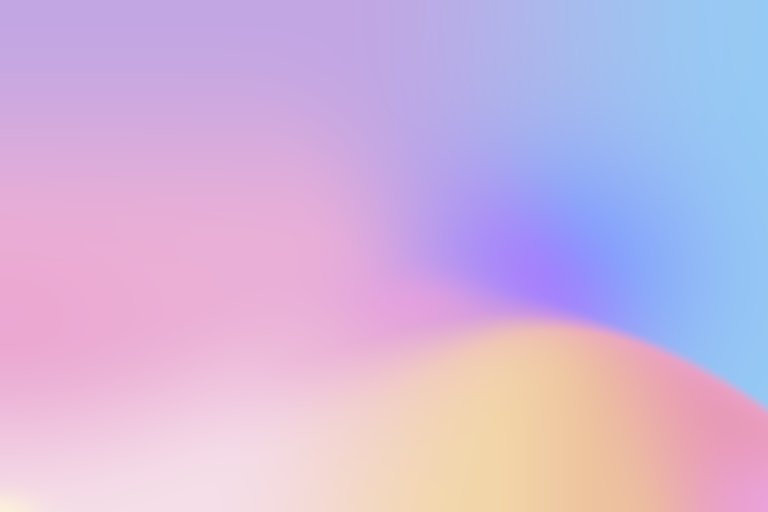
Give the GLSL for this background, as a WebGL 2 fragment shader.

```glsl
#version 300 es
precision highp float;
// Soft pastel gradient: a lavender and blue sky with a violet glow above a warm curved ridge.

uniform vec2 u_resolution;
out vec4 outColor;

const vec3 LAVENDER = vec3(0.76, 0.65, 0.89);
const vec3 SKY_BLUE = vec3(0.59, 0.79, 0.955);
const vec3 PINK     = vec3(0.92, 0.69, 0.84);
const vec3 DEEP_PINK = vec3(0.92, 0.64, 0.81);
const vec3 VIOLET   = vec3(0.65, 0.50, 0.99);
const vec3 AZURE    = vec3(0.49, 0.61, 1.00);
const vec3 MAGENTA  = vec3(0.91, 0.62, 0.88);
const vec3 BLUSH    = vec3(0.96, 0.87, 0.91);
const vec3 SAND     = vec3(0.95, 0.84, 0.66);
const vec3 APRICOT  = vec3(0.93, 0.76, 0.62);
const vec3 ROSE     = vec3(0.91, 0.60, 0.71);
const vec3 ORCHID   = vec3(0.92, 0.64, 0.86);
const vec3 CREAM    = vec3(0.99, 0.95, 0.86);

// Elliptical Gaussian falloff, 1 at the centre.
float glow(vec2 p, vec2 center, vec2 radius) {
    vec2 d = (p - center) / radius;
    return exp(-dot(d, d));
}

// Height of the ridge: a gentle rise, then a parabolic fall to the right.
float ridgeHeight(float x) {
    float fall = max(x - 0.64, 0.0);
    return mix(0.145, 0.392, smoothstep(0.0, 0.68, x)) - 1.48 * fall * fall;
}

vec3 skyColor(vec2 p) {
    vec3 color = mix(LAVENDER, SKY_BLUE, smoothstep(0.41, 1.0, p.x));

    // Pink haze on the left, its border leaning with height
    float haze = 1.0 - smoothstep(0.47, 0.99, p.y);
    haze *= 1.0 - smoothstep(0.44, 0.68, p.x + 0.35 * (p.y - 0.45));
    color = mix(color, PINK, haze);
    color = mix(color, DEEP_PINK, 0.6 * glow(p, vec2(0.0, 0.38), vec2(0.20, 0.19)));

    // Violet glow turning azure to the upper right
    float turn = smoothstep(0.68, 0.87, p.x + 0.5 * (p.y - 0.45));
    color = mix(color, mix(VIOLET, AZURE, turn), glow(p, vec2(0.725, 0.465), vec2(0.175, 0.23)));
    return mix(color, MAGENTA, 0.7 * glow(p, vec2(0.54, 0.405), vec2(0.09, 0.06)));
}

vec3 groundColor(vec2 p, float depth) {
    // Warm bands from left to right
    vec3 color = mix(BLUSH, SAND, smoothstep(0.28, 0.66, p.x - 0.15 * (p.y - 0.1)));
    color = mix(color, APRICOT, smoothstep(0.62, 0.80, p.x));
    color = mix(color, ROSE, smoothstep(0.74, 0.95, p.x + 0.25 * (p.y - 0.2)));

    // Tinted lower corners
    float corner = smoothstep(0.84, 1.03, p.x) * (1.0 - smoothstep(0.0, 0.20, p.y));
    color = mix(color, ORCHID, corner);
    color = mix(color, CREAM, glow(p, vec2(0.0), vec2(0.05, 0.04)));

    // Pink rim fading below the ridge, deeper on the left
    float rimDepth = mix(0.10, 0.03, smoothstep(0.42, 0.78, p.x));
    float rim = exp(-max(depth, 0.0) / rimDepth) * smoothstep(0.25, 0.52, p.x);
    return mix(color, mix(PINK, DEEP_PINK, smoothstep(0.4, 0.65, p.x)), rim);
}

void main() {
    vec2 p = gl_FragCoord.xy / u_resolution;
    float depth = ridgeHeight(p.x) - p.y;

    // The ridge edge is broad on the left and crisp on the right
    float softness = mix(0.19, 0.018, smoothstep(0.32, 0.82, p.x));
    float cover = smoothstep(-softness, softness, depth);
    outColor = vec4(mix(skyColor(p), groundColor(p, depth), cover), 1.0);
}
```
